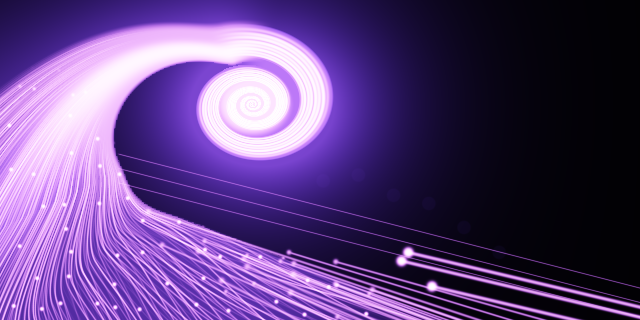
Give the GLSL for this background, as a Shadertoy shader.

```glsl
// A glowing violet vortex whose trailing arm unravels into a fan of light fibres.
// A log spiral shapes the disc; a warped polar field turns level sets into strands;
// rays, sparks and halos add light, and an exponential curve maps light to colour.

const float TAU = 6.2831853;
const vec2  VORTEX = vec2(0.789, 0.674);    // spiral centre, in canvas heights
const float DISC_SIZE = 0.211;              // outer radius of the spiral
const float DISC_STRETCH = 1.2;             // horizontal stretch of the disc
const float TURN_DECAY = 0.72;              // log shrink per spiral turn
const float TAIL_ANGLE = 4.346;             // normal direction of the tail edge
const float TAIL_OFFSET = 0.412;            // distance of the tail edge
const vec3  VIOLET = vec3(0.42, 0.20, 1.08);
const vec3  PINK = vec3(0.78, 0.36, 1.05);
const float STRAND_COUNT = 70.0;
const float STRAND_WIDTH = 0.0023;
const float STRAND_LIGHT = 3.4;
const int   STRAND_LAYERS = 4;
const int   SMALL_RAYS = 24;

float hash(float n) { return fract(sin(n * 12.9898 + 4.137) * 43758.547); }
float hash2(vec2 p) { return hash(dot(p, vec2(1.37, 7.91))); }

// Spiral disc: bright winding band, lavender gap and white core.
float discLight(vec2 d) {
    vec2 e = vec2(d.x / DISC_STRETCH, d.y);
    float turn = fract(0.35 - atan(e.y, e.x) / TAU) - 0.35;
    float depth = log(DISC_SIZE / max(length(e), 0.001)) / TURN_DECAY;
    float v = depth - turn;
    float f = fract(v);
    float band = smoothstep(0.02, 0.26, f) * (1.0 - smoothstep(0.65, 0.78, f));
    float grooves = 0.65 + 0.25 * sin(v * 75.0) + 0.15 * sin(v * 43.0 + turn * 9.0);
    float light = 1.6 + 17.0 * band * grooves + 8.0 * smoothstep(0.9, 1.6, depth);
    float joinArm = v < 1.0 ? smoothstep(-0.33, -0.2, turn) : 1.0;
    return light * joinArm * smoothstep(0.0, 0.04, v);
}

// Fan field: x = position across the arm (0 inner, 1 outer),
// y = distance from the inner edge, z = angle about the vortex.
vec3 fanField(vec2 d) {
    float th = mod(atan(d.y, d.x) + 0.37, TAU) - 0.37;
    float slant = max(cos(th - TAIL_ANGLE), 0.05);
    float neck = mix(0.135, 0.455, smoothstep(1.95, 3.54, th));
    float inner = mix(neck, TAIL_OFFSET / slant, smoothstep(3.6, 4.15, th));
    float narrow = 8.2 * (1.0 - smoothstep(1.48, 3.93, th))
                 + 0.5 * exp(-1.4 * max(th - 3.6, 0.0));
    float gap = length(d) - inner;
    return vec3(gap * narrow, gap, th);
}

// Overlapping sets of fine strands that cross as the arm opens.
float strandLight(vec3 field, float px) {
    float sum = 0.0;
    float u = sqrt(max(field.x, 0.0) + 0.002);
    for (int i = 0; i < STRAND_LAYERS; i++) {
        float k = float(i);
        float skew = (k - 1.5) * 0.035 * max(field.z - 2.5, 0.0);
        float x = (u + skew) * STRAND_COUNT * (1.0 + 0.27 * k) + 9.3 * k;
        float slope = length(vec2(dFdx(x), dFdy(x)));
        float dist = abs(fract(x) - 0.5) * px / max(slope, 0.0001);
        float width = max(STRAND_WIDTH, 0.7 * px);
        float h = hash(floor(x) + 101.0 * k);
        float shimmer = 0.65 + 0.35 * sin(field.z * (3.0 + 5.0 * h) + 40.0 * h);
        float line = exp(-dist * dist / (width * width)) * h * h * shimmer;
        sum += mix(line, 0.2, smoothstep(0.4, 1.0, slope));
    }
    return sum;
}

// Straight fibre leaving a glowing tip toward the right.
float ray(vec2 p, vec2 tip, float slope, float width, float tipLight) {
    vec2 d = p - tip;
    vec2 dir = normalize(vec2(1.0, -slope));
    float across = (d.y * dir.x - d.x * dir.y) / width;
    float body = exp(-across * across) * smoothstep(0.0, 0.012, dot(d, dir));
    return 3.0 * body + tipLight * exp(-dot(d, d) / (5.0 * width * width));
}

void mainImage(out vec4 fragColor, in vec2 fragCoord) {
    float px = 1.0 / iResolution.y;
    vec2 p = fragCoord * px;
    vec2 d = p - VORTEX;

    // Background halo and disc
    float rim = max(length((d - vec2(0.03, -0.01)) / vec2(1.22, 1.0)) - 0.185, 0.0);
    float violet = max(0.065 - 0.025 * p.x, 0.01) + 1.15 * exp(-rim * 11.0)
                 + 0.42 * exp(-dot(d, d) * 4.0);
    violet += discLight(d);

    // Arm and fan
    vec3 field = fanField(d);
    float s = field.x, th = field.z;
    float arm = smoothstep(1.26, 2.07, th) * smoothstep(-0.006, 0.014, field.y);
    float fade = 1.0 - smoothstep(0.75, 1.6, p.x);
    float core = exp(-pow((s - 0.33) / 0.19, 2.0)) * (1.0 - smoothstep(2.9, 3.8, th));
    violet += arm * (0.85 * exp(-max(s - 0.8, 0.0)) * fade + 11.0 * core);
    float body = arm * (1.0 - smoothstep(0.85, 1.15, s));
    float pink = body * strandLight(field, px) * STRAND_LIGHT * mix(0.4, 1.0, fade);

    // Sparks at scattered fibre tips
    vec2 cell = floor(p * 12.0);
    vec2 offset = 0.2 + 0.6 * vec2(hash2(cell), hash2(cell + 31.0));
    float spark = length(fract(p * 12.0) - offset) / 12.0;
    pink += body * smoothstep(2.9, 3.3, th) * step(0.4, hash2(cell + 57.0))
          * 9.0 * exp(-spark * spark / 0.00002);

    // Three leading rays, then smaller scattered ones and faint long threads
    float w = max(0.0045, px);
    for (int i = 0; i < 3; i++) {
        float k = float(i);
        vec2 tip = vec2(1.276 + k * (0.058 * k - 0.079), 0.211 - 0.0265 * k * k);
        pink += ray(p, tip, 0.236, w, 14.0);
        pink += 0.25 * ray(p, vec2(0.365, 0.52 - 0.045 * k), 0.257, 0.4 * w, 0.0);
    }
    for (int i = 0; i < SMALL_RAYS; i++) {
        float k = float(i), drop = hash(k + 71.0);
        float x = 0.45 + 0.85 * hash(k + 3.0);
        vec2 tip = vec2(x, 0.355 - 0.33 * (x - 0.55) - 0.23 * drop);
        pink += ray(p, tip, 0.27 + 0.3 * drop, w * (0.45 + 0.4 * hash(k + 9.0)), 5.0) * 0.6;
    }

    // Faint out-of-focus discs
    for (int i = 0; i < 7; i++) {
        float k = float(i);
        vec2 c = vec2(0.9 + 0.11 * k, 0.49 - 0.05 * k + 0.16 * (hash(k + 5.0) - 0.4));
        violet += 0.05 * (1.0 - smoothstep(0.018, 0.024, length(p - c)));
    }

    fragColor = vec4(1.0 - exp(-VIOLET * violet - PINK * pink), 1.0);
}
```
